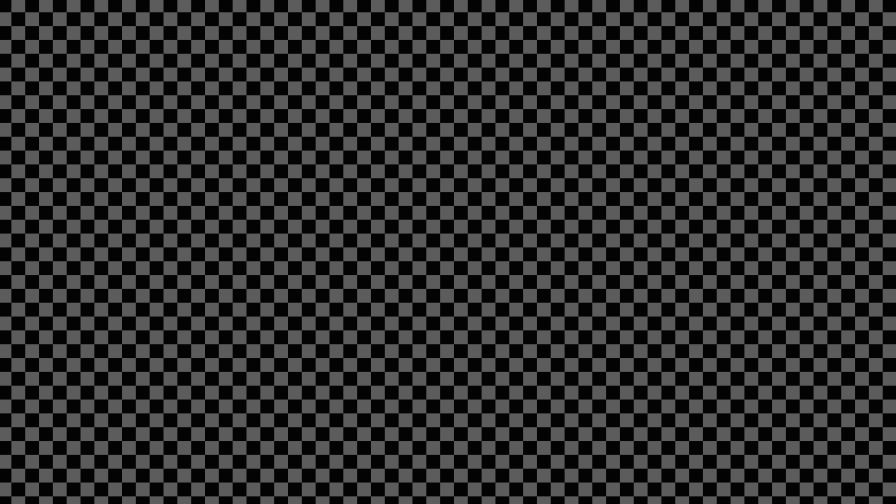
A Shadertoy shader for this pattern:

```glsl
const float CELLS_PER_HEIGHT = 36.44;
const vec2 PATTERN_CENTER = vec2(-0.0019, -0.0046); // offset from canvas centre, in heights
const vec3 DARK = vec3(0.01);
const vec3 LIGHT = vec3(0.36);

// Signed distance to the nearest cell edge on each axis, positive in even cells
vec2 edgeDistance(vec2 cellPos) {
    return 0.5 - abs(mod(cellPos + 1.0, 2.0) - 1.0);
}

// Smoothed checkerboard: 0 on dark cells, 1 on light cells
float checker(vec2 cellPos, float pixelSize) {
    vec2 side = clamp(2.0 * edgeDistance(cellPos) / pixelSize, -1.0, 1.0);
    return 0.5 - 0.5 * side.x * side.y;
}

void mainImage(out vec4 fragColor, in vec2 fragCoord) {
    // Canvas heights, measured from the centre of a dark cell
    vec2 pos = (fragCoord - 0.5 * iResolution.xy) / iResolution.y - PATTERN_CENTER;
    float pixelSize = CELLS_PER_HEIGHT / iResolution.y;

    float light = checker(pos * CELLS_PER_HEIGHT, pixelSize);
    fragColor = vec4(mix(DARK, LIGHT, light), 1.0);
}
```
